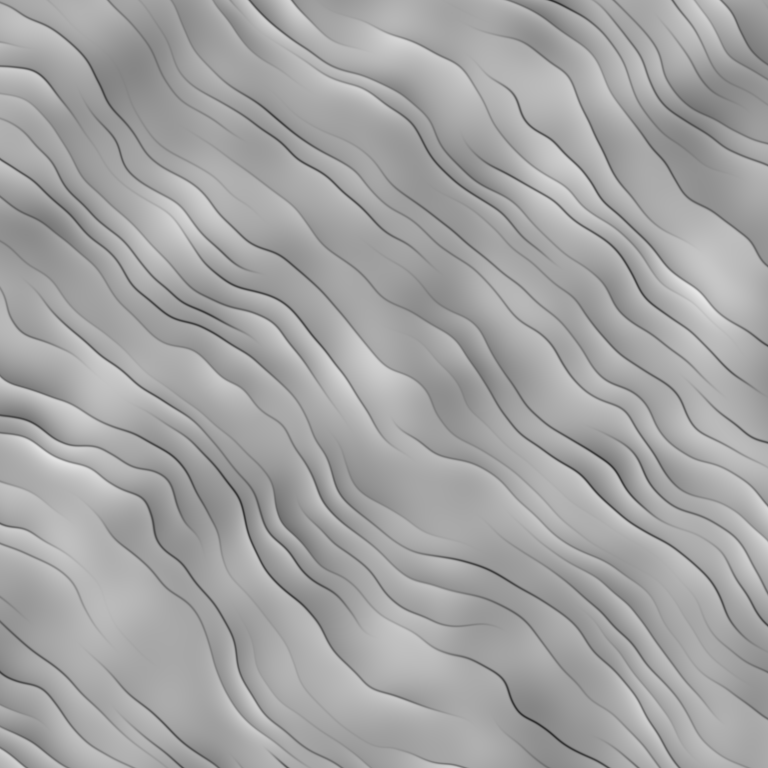
Write a Shadertoy shader that draws this texture.

```glsl
// Grey relief of wavy, broken creases that run down to the right.
// A warped height field is cut into jittered contour lines; each line fades
// in and out, lights the slope below it and shades the slope above it.

const float SLANT = -0.70;        // direction of the creases, radians
const float LINE_COUNT = 34.0;    // creases per canvas height
const float LINE_WIDTH = 0.0016;  // soft half width of a crease
const float LINE_DARK = 0.36;     // depth of the strongest crease
const float JITTER = 0.4;         // uneven spacing, in spacings
const float WANDER = 0.5;         // own drift of each crease, in spacings
const float REACH = 1.5;          // extent of the slope shading, in spacings
const float BASE_TONE = 0.645;
const float LIGHT_SLOPE = 0.16;
const float DARK_SLOPE = 0.11;
const float CLOUD_TONE = 0.22;    // broad soft light and dark patches

// Integer hash: two values from 0 to 1 per lattice cell
vec2 hash2(vec2 cell) {
    uvec2 v = uvec2(ivec2(cell)) * 1664525u + 1013904223u;
    v.x += v.y * 1664525u;
    v.y += v.x * 1664525u;
    v ^= v >> 16u;
    v.x += v.y * 1664525u;
    v.y += v.x * 1664525u;
    v ^= v >> 16u;
    return vec2(v >> 8u) / 16777216.0;
}

float corner(vec2 cell, vec2 offset, vec2 f) {
    return dot(hash2(cell + offset) * 2.0 - 1.0, f - offset);
}

// Gradient noise, centred on zero
float noise(vec2 p) {
    vec2 cell = floor(p);
    vec2 f = p - cell;
    vec2 u = f * f * f * (f * (f * 6.0 - 15.0) + 10.0);
    float low = mix(corner(cell, vec2(0, 0), f), corner(cell, vec2(1, 0), f), u.x);
    float high = mix(corner(cell, vec2(0, 1), f), corner(cell, vec2(1, 1), f), u.x);
    return mix(low, high, u.y);
}

// Height across the creases, one unit per crease
float creaseField(vec2 p) {
    float across = dot(p, vec2(-sin(SLANT), cos(SLANT)));
    across += 0.120 * noise(p * 2.5 + 11.3);
    across += 0.040 * noise(p * 7.0 + 37.1);
    across += 0.012 * noise(p * 16.0 + 71.7);
    return across * LINE_COUNT;
}

void mainImage(out vec4 fragColor, in vec2 fragCoord) {
    vec2 p = fragCoord / iResolution.y;
    float along = dot(p, vec2(cos(SLANT), sin(SLANT)));

    // Field and its slope, to turn height into distance
    float field = creaseField(p);
    vec2 e = vec2(0.001, 0.0);
    vec2 slope = vec2(creaseField(p + e.xy), creaseField(p + e.yx)) - field;
    float steepness = max(length(slope) / e.x, 0.3 * LINE_COUNT);
    float softness = max(LINE_WIDTH, 0.7 / iResolution.y);

    // Broad patches, and the local strength of the slopes
    float tone = BASE_TONE;
    tone += CLOUD_TONE * noise(p * 5.0 + 5.9);
    tone += 0.6 * CLOUD_TONE * noise(p * 10.0 + 23.4);
    float relief = clamp(0.55 + 1.7 * noise(p * 6.5 + 53.2), 0.1, 1.3);

    // Nearby creases, each with its own path, breaks and depth
    float crease = 0.0;
    for (int i = -1; i <= 2; i++) {
        float id = floor(field) + float(i);
        float row = id * 3.0 + 0.5;
        vec2 rnd = hash2(vec2(id, 91.0));
        float path = id + JITTER * (rnd.x - 0.5);
        path += WANDER * noise(vec2(along * 6.0 + 19.0, row));
        float gap = field - path;
        float dist = gap / steepness;

        float presence = noise(vec2(along * 3.2 + 40.0 * rnd.y, row + 400.0));
        presence = smoothstep(-0.22, 0.06, presence);
        float depth = 0.65 + 1.2 * noise(vec2(along * 4.0, row + 800.0));
        depth = clamp(depth, 0.3, 1.0);

        float side = smoothstep(-softness, softness, dist);
        float fade = max(1.0 - abs(gap) / REACH, 0.0);
        float shade = mix(LIGHT_SLOPE, -DARK_SLOPE, side);
        tone += presence * relief * shade * fade * fade;

        float core = exp(-dist * dist / (softness * softness));
        crease = max(crease, presence * depth * core);
    }

    tone -= LINE_DARK * crease;
    fragColor = vec4(vec3(clamp(tone, 0.0, 1.0)), 1.0);
}
```
